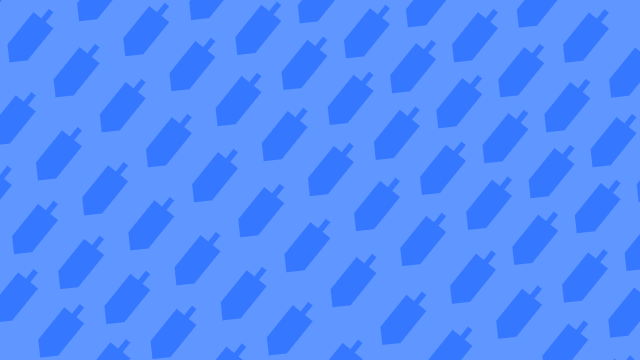
A WebGL 2 fragment shader for this pattern:

```glsl
#version 300 es
precision highp float;
// Flat blue pattern of tilted spinning tops set in slightly uneven diagonal lanes.

uniform vec2 u_resolution;
out vec4 fragColor;

// Signed distance to a top: point at the origin, handle along +y.
float spinningTop(vec2 p) {
    p.x = abs(p.x);
    float body = max(max(p.x - 15.4, p.y - 65.0), (p.x - p.y) * 0.707);
    float handle = max(p.x - 3.4, abs(p.y - 70.0) - 9.7);
    return min(body, handle);
}

void main() {
    // The canvas is 432 units tall, with y measured downward from the top.
    float unitsPerPixel = 432.0 / u_resolution.y;
    vec2 p = vec2(gl_FragCoord.x, u_resolution.y - gl_FragCoord.y) * unitsPerPixel;

    vec2 along = vec2(0.797, 0.604);
    vec2 across = vec2(along.y, -along.x);
    vec2 axis = vec2(0.628, -0.778);
    vec2 side = vec2(-axis.y, axis.x);

    float spacing = 69.5;
    float dist = 1e3;
    for (int lane = -3; lane <= 5; lane++) {
        float k = float(lane);

        // Lane position, with a slow drift in the gaps between lanes.
        float offset = -56.0 + 83.2 * k + 10.5 * cos((k - 1.4) * 0.9);
        float phase = lane < 0 ? 135.4 + 39.0 * k : 122.5 + 36.8 * k;

        // Nearest top in this lane; the far end of each lane slips a little.
        float tip = phase + spacing * round((dot(p, along) - phase - 4.0) / spacing);
        tip += 5.5 * step(575.0 + 58.0 * k, tip);

        vec2 q = p - along * tip - across * offset;
        dist = min(dist, spinningTop(vec2(dot(q, side) - 1.2, dot(q, axis))));
    }

    vec3 background = vec3(0.376, 0.588, 1.0);
    vec3 topBlue = vec3(0.208, 0.471, 1.0);
    float coverage = clamp(0.5 - dist / unitsPerPixel, 0.0, 1.0);
    fragColor = vec4(mix(background, topBlue, coverage), 1.0);
}
```
